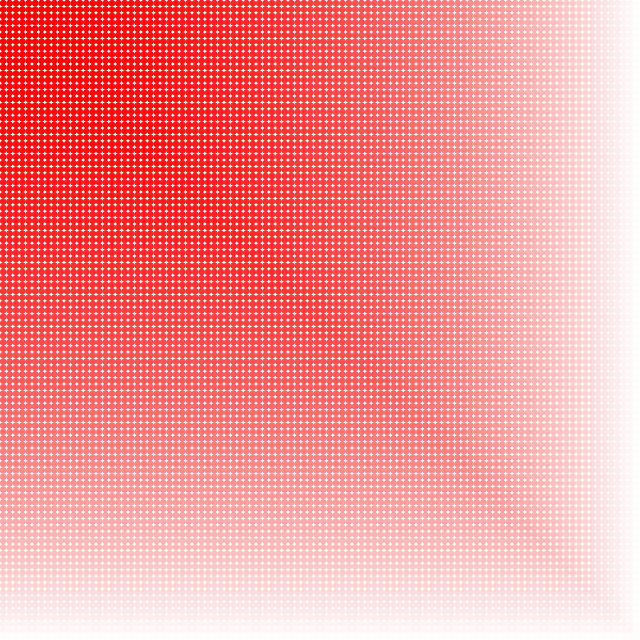
Give the GLSL for this background, as a WebGL 1 fragment shader.

```glsl
precision highp float;

uniform vec2 u_resolution;

const float CELLS = 100.0;      // dots along each side
const float DOT_RADIUS = 0.517; // in cells, neighbours overlap slightly
const float EDGE_SOFTNESS = 0.7; // in pixels
const float FADE_POWER = 2.0;   // how late the red fades out
const vec3 PAPER = vec3(1.0);
const vec3 INK = vec3(1.0, 0.0, 0.0);

// Fade grows in square rings away from the upper left corner.
float squareFade(vec2 p) {
  return pow(clamp(max(p.x, p.y), 0.0, 1.0), FADE_POWER);
}

// Smooth coverage of a round dot around the origin.
float dotCoverage(vec2 offset, float softness) {
  float edge = length(offset) - DOT_RADIUS;
  return clamp(0.5 - edge / softness, 0.0, 1.0);
}

void main() {
  vec2 uv = gl_FragCoord.xy / u_resolution;
  vec2 grid = vec2(uv.x, 1.0 - uv.y) * CELLS;
  vec2 cell = floor(grid);
  float softness = EDGE_SOFTNESS * CELLS / min(u_resolution.x, u_resolution.y);

  // Paint the nearby dots over each other, one flat tint per dot
  vec3 color = PAPER;
  for (int y = -1; y <= 1; y++) {
    for (int x = -1; x <= 1; x++) {
      vec2 center = cell + vec2(float(x), float(y)) + 0.5;
      vec3 dotColor = mix(INK, PAPER, squareFade(center / CELLS));
      color = mix(color, dotColor, dotCoverage(grid - center, softness));
    }
  }
  gl_FragColor = vec4(color, 1.0);
}
```
